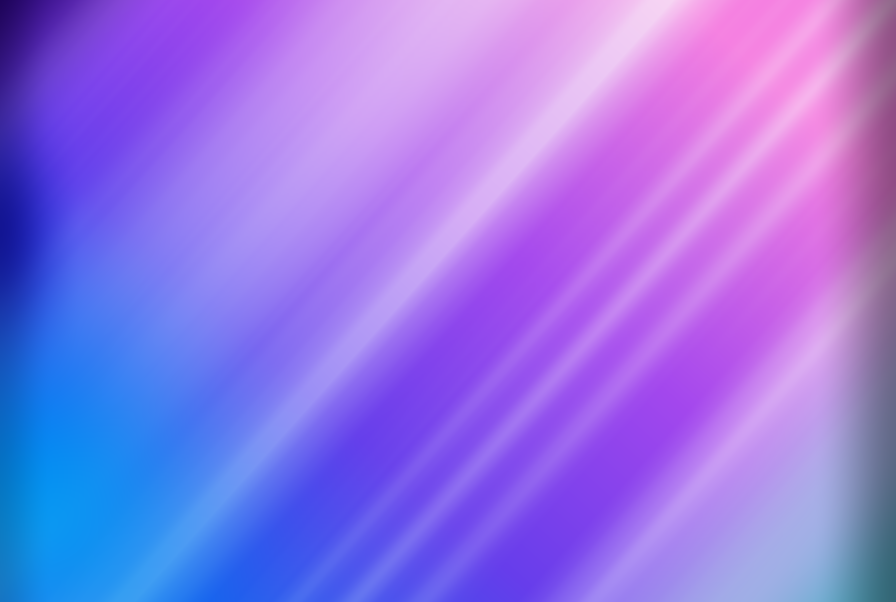
This background is drawn by a WebGL 1 fragment shader. Its source:

```glsl
precision highp float;
// Soft diagonal light streaks running from blue through violet to pink.
// A saturated and a pale colour ramp follow the streaks; a brightness
// profile across them blends the two, then corner glows and edge shade.

uniform vec2 u_resolution;

const float SLANT = 0.895;               // horizontal run per unit of height
const vec2 ALONG = vec2(0.667, 0.745);   // streak direction

float hash(vec2 p) {
  return fract(sin(dot(p, vec2(127.1, 311.7))) * 4375.85);
}

float noise(vec2 p) {
  vec2 cell = floor(p);
  vec2 f = fract(p);
  f = f * f * (3.0 - 2.0 * f);
  float low = mix(hash(cell), hash(cell + vec2(1.0, 0.0)), f.x);
  float high = mix(hash(cell + vec2(0.0, 1.0)), hash(cell + 1.0), f.x);
  return mix(low, high, f.y);
}

float bump(float x, float center, float width) {
  float d = (x - center) / width;
  return exp(-d * d);
}

// Four colours spread along the streak direction
vec3 ramp(float t, vec3 a, vec3 b, vec3 c, vec3 d) {
  vec3 color = mix(a, b, clamp((t - 0.15) / 0.45, 0.0, 1.0));
  color = mix(color, c, clamp((t - 0.6) / 0.4, 0.0, 1.0));
  return mix(color, d, clamp((t - 1.0) / 0.5, 0.0, 1.0));
}

// Fine fibres, stretched along the streaks
float fibres(float across, float along) {
  float sum = 0.0;
  float frequency = 16.0;
  float weight = 0.5;
  for (int i = 0; i < 3; i++) {
    sum += weight * (noise(vec2(across * frequency + 40.0, along * 1.3)) - 0.5);
    frequency *= 2.3;
    weight *= 0.6;
  }
  return sum;
}

// Paleness across the streaks: broad bands first, then narrow rays
float paleness(float s) {
  float wide = smoothstep(-0.54, -0.22, s) * (1.0 - smoothstep(0.21, 0.36, s));
  float right = smoothstep(0.84, 1.0, s);
  float light = 0.8 * wide + 0.76 * right;
  light += 0.2 * bump(s, -0.71, 0.05);
  light += 0.13 * bump(s, -0.13, 0.07);
  light -= 0.27 * bump(s, 0.05, 0.07);
  light += 0.28 * bump(s, 0.205, 0.035);
  light += 0.12 * bump(s, 0.215, 0.008);
  light += 0.32 * bump(s, 0.49, 0.025);
  light += 0.46 * bump(s, 0.59, 0.028);
  light += 0.36 * bump(s, 0.705, 0.03);
  light += 0.12 * bump(s, 0.6, 0.13);
  light += 0.14 * bump(s, 0.98, 0.02);
  return light - 0.12 * bump(s, 1.08, 0.05);
}

void main() {
  vec2 p = gl_FragCoord.xy / u_resolution.y;
  float width = u_resolution.x / u_resolution.y;
  float across = p.x - SLANT * p.y;
  float along = dot(p, ALONG);

  // Streaks
  vec3 deep = ramp(along, vec3(0.05, 0.38, 0.93), vec3(0.40, 0.24, 0.92),
                   vec3(0.64, 0.28, 0.93), vec3(0.96, 0.50, 0.88));
  vec3 pale = ramp(along, vec3(0.35, 0.62, 0.95), vec3(0.62, 0.55, 0.96),
                   vec3(0.83, 0.66, 0.96), vec3(0.97, 0.82, 0.95));
  float light = paleness(across) + 0.22 * fibres(across, along);
  vec3 color = mix(deep, pale, clamp(light, 0.0, 1.05));

  // Cool lower right, turning teal in the corner
  vec3 mist = vec3(0.61, 0.71, 0.89);
  vec3 teal = vec3(0.34, 0.68, 0.78);
  color = mix(color, mist, 0.88 * smoothstep(0.95, 1.28, across));
  color = mix(color, teal, smoothstep(1.23, 1.47, across));

  // Azure glow at lower left and indigo shade at upper left
  vec3 azure = vec3(0.0, 0.44 + 0.16 * smoothstep(0.45, 0.1, p.y), 0.95);
  vec3 indigo = vec3(0.12, 0.0, 0.40);
  vec2 glow = (p - vec2(0.05, 0.22)) / vec2(0.27, 0.30);
  color = mix(color, azure, 0.95 * exp(-dot(glow, glow)));
  color = mix(color, indigo, 1.0 - smoothstep(-0.95, -0.6, across));

  // Dark blue fringe on the left, soft shade on both sides
  float fringe = bump(p.y, 0.62, 0.16) * (1.0 - smoothstep(0.0, 0.14, p.x));
  color = mix(color, vec3(0.05, 0.05, 0.66), 0.8 * fringe);
  color *= mix(0.8, 1.0, smoothstep(-0.01, 0.09, p.x));
  color *= mix(0.58, 1.0, smoothstep(-0.01, 0.14, width - p.x));

  gl_FragColor = vec4(clamp(color, 0.0, 1.0), 1.0);
}
```
